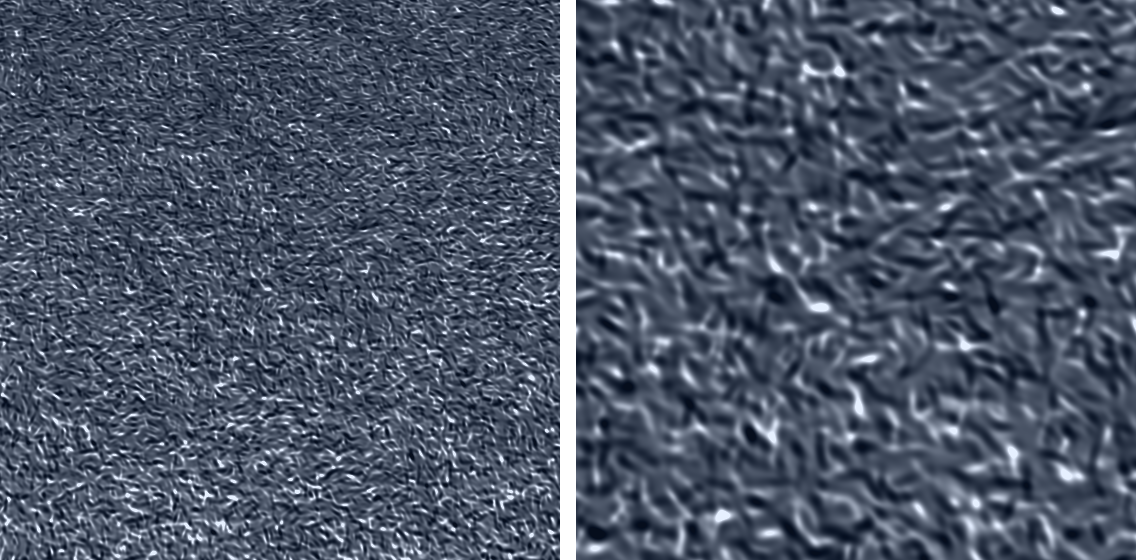
Left: the whole. Right: its middle third, enlarged.
A three.js fragment shader for this texture:

```glsl
// Dense slate-blue carpet of short matted fibres, receding towards the top.
varying vec2 vUv;

const float CELLS = 53.0;           // fibre cells across the canvas
const int LAYERS = 6;               // overlapping fibres per cell
const vec2 FIBRE_LENGTH = vec2(0.34, 0.54);  // shortest, longest, in cells
const vec2 FIBRE_WIDTH = vec2(0.20, 0.29);   // thinnest, thickest, in cells
const float RIM = 1.2;              // depth of the shade beside each fibre
const float MAIN_ANGLE = -0.45;     // mostly falling to the right
const float ANGLE_SPREAD = 1.5;
const float ANGLE_DRIFT = 1.1;      // slow regional change of direction
const float FIBRE_GAIN = 2.05;      // brings the fibre sum to unit spread
const float PATCH_GAIN = 0.7;
const vec2 CONTRAST = vec2(1.15, 0.82);      // bottom, top
const vec2 EXPOSURE = vec2(0.24, -0.24);     // bottom, top
const float TONE_SCALE = 0.42;
const float TONE_CURVE = 0.34;
const vec3 TINT = vec3(-0.15, -0.11, -0.04);

float hash(vec2 p) {
  return fract(sin(dot(p, vec2(127.1, 311.7))) * 43758.5453);
}

vec3 hash3(vec2 p) {
  return vec3(hash(p), hash(p + 19.3), hash(p + 47.7));
}

float valueNoise(vec2 p) {
  vec2 i = floor(p);
  vec2 f = fract(p);
  f = f * f * (3.0 - 2.0 * f);
  float low = mix(hash(i), hash(i + vec2(1.0, 0.0)), f.x);
  float high = mix(hash(i + vec2(0.0, 1.0)), hash(i + 1.0), f.x);
  return mix(low, high, f.y);
}

// A soft ridge with a darker rim along both sides
float fibre(vec2 d, float angle, float len, float width) {
  float c = cos(angle);
  float s = sin(angle);
  float along = (c * d.x + s * d.y) / len;
  float across = (c * d.y - s * d.x) / width;
  float across2 = across * across;
  return (1.0 - RIM * across2) * exp(-along * along - across2);
}

// One layer: a light or dark fibre scattered in every cell
float fibreLayer(vec2 p, float layer, float drift) {
  p += layer * vec2(0.37, 0.61);
  vec2 home = floor(p);
  float sum = 0.0;
  for (int y = -1; y <= 1; y++) {
    for (int x = -1; x <= 1; x++) {
      vec2 cell = home + vec2(float(x), float(y));
      vec2 seed = cell + layer * vec2(61.0, 29.0);
      vec3 place = hash3(seed);
      vec3 shape = hash3(seed + 83.1);
      float angle = MAIN_ANGLE + drift + ANGLE_SPREAD * (place.z + shape.x - 1.0);
      float len = mix(FIBRE_LENGTH.x, FIBRE_LENGTH.y, shape.y);
      float width = mix(FIBRE_WIDTH.x, FIBRE_WIDTH.y, place.z);
      float light = 2.0 * shape.z - 1.0;
      sum += light * fibre(p - cell - place.xy, angle, len, width);
    }
  }
  return sum;
}

void main() {
  // Fibres shrink and flatten with distance
  float far = vUv.y;
  vec2 ground = vec2((vUv.x - 0.5) * (1.0 + 0.15 * far) + 0.5,
                     far * (0.92 + 0.28 * far));

  // Matted fibres
  float drift = ANGLE_DRIFT * (valueNoise(ground * 9.0) - 0.5);
  float pile = 0.0;
  for (int i = 0; i < LAYERS; i++) {
    pile += fibreLayer(ground * CELLS, float(i), drift);
  }

  // Faint worn patches
  float patches = 0.6 * valueNoise(ground * 14.0 + 5.0)
                + 0.4 * valueNoise(ground * 31.0 + 11.0) - 0.5;

  // Tone: skewed towards the dark, with rare bright glints
  float tone = FIBRE_GAIN * pile + PATCH_GAIN * patches;
  tone = tone * mix(CONTRAST.x, CONTRAST.y, far) + mix(EXPOSURE.x, EXPOSURE.y, far);
  vec3 colour = TINT + TONE_SCALE * exp(TONE_CURVE * tone);
  gl_FragColor = vec4(clamp(colour, vec3(0.02, 0.05, 0.11), vec3(0.9, 0.94, 1.0)), 1.0);
}
```
